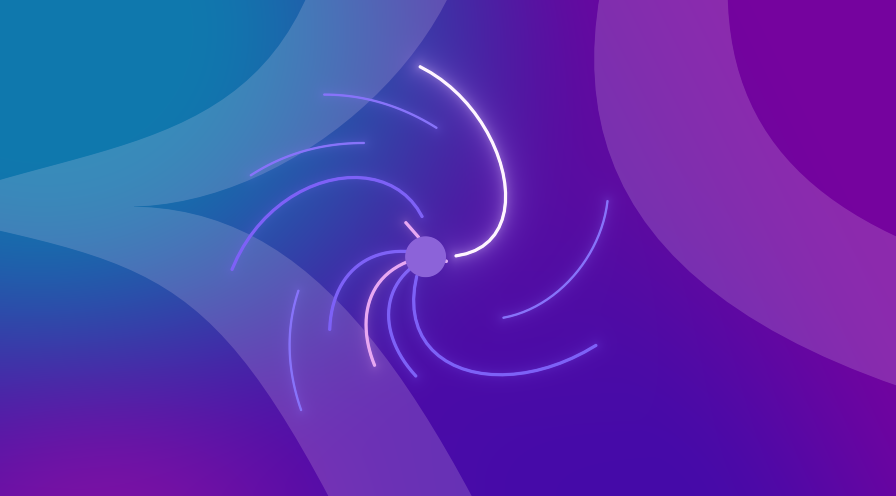
A Shadertoy shader for this background:

```glsl
// Glowing curved strokes swirl round a lilac disc, over two pale translucent
// ribbons on a blue-to-violet gradient. Strokes and ribbon edges are cubic
// Bezier curves; ribbons are filled by counting edge crossings of a ray.

vec2 bezier(vec2 a, vec2 b, vec2 c, vec2 d, float t) {
    float u = 1.0 - t;
    return u * u * u * a + 3.0 * u * u * t * b + 3.0 * u * t * t * c + t * t * t * d;
}

// x: distance to the curve, y: -1 if a ray towards +x crosses it an odd number of times
vec2 trace(vec2 p, vec2 a, vec2 b, vec2 c, vec2 d) {
    vec2 result = vec2(1e3, 1.0);
    vec2 from = a;
    for (int i = 1; i <= 24; i++) {
        vec2 to = bezier(a, b, c, d, float(i) / 24.0);
        vec2 edge = to - from, rel = p - from;
        float along = clamp(dot(rel, edge) / max(dot(edge, edge), 1e-6), 0.0, 1.0);
        result.x = min(result.x, length(rel - edge * along));
        if ((from.y > p.y) != (to.y > p.y) && rel.x < rel.y * edge.x / edge.y)
            result.y = -result.y;
        from = to;
    }
    return result;
}

vec2 join(vec2 u, vec2 v) {
    return vec2(min(u.x, v.x), u.y * v.y);
}

float cover(float dist, float px) {
    return smoothstep(0.6 * px, -0.6 * px, dist);
}

// Signed distance to the forked ribbon on the left
float forkRibbon(vec2 p) {
    vec2 cusp = vec2(15.0, 32.3);
    vec2 r = trace(p, vec2(-1.3, 34.9), vec2(14.3, 39.5), vec2(28.6, 40.9), vec2(34.9, 57.3));
    r = join(r, trace(p, vec2(50.8, 57.3), vec2(44.9, 43.7), vec2(29.3, 32.7), cusp));
    r = join(r, trace(p, cusp, vec2(30.6, 32.0), vec2(41.7, 21.0), vec2(53.6, -1.8)));
    r = join(r, trace(p, vec2(37.6, -1.8), vec2(24.7, 22.9), vec2(18.2, 25.5), vec2(-1.3, 29.9)));
    return r.x * r.y;
}

// Signed distance to the sweeping ribbon on the right, closed beyond the canvas
float sweepRibbon(vec2 p) {
    vec2 low = vec2(102.2, 11.6), high = vec2(102.2, 28.0);
    vec2 r = trace(p, vec2(67.2, 57.3), vec2(63.2, 37.2), vec2(72.3, 21.4), low);
    r = join(r, trace(p, low, low, high, high));
    r = join(r, trace(p, high, vec2(87.9, 34.0), vec2(81.0, 43.1), vec2(81.2, 57.3)));
    return r.x * r.y;
}

vec3 background(vec2 p) {
    vec3 col = mix(vec3(0.27, 0.04, 0.66), vec3(0.34, 0.05, 0.63), smoothstep(0.0, 40.0, p.y));
    col = mix(col, vec3(0.46, 0.01, 0.62), smoothstep(55.0, 95.0, p.x + 0.5 * (p.y - 40.0)));
    float blue = 1.0 - smoothstep(15.0, 63.0, length((p - vec2(5.0, 52.0)) * vec2(1.0, 1.1)));
    col = mix(col, vec3(0.06, 0.47, 0.68), blue);
    vec2 corner = (p - vec2(12.0, -3.0)) / vec2(24.0, 15.0);
    return mix(col, vec3(0.50, 0.07, 0.64), 0.9 * exp(-dot(corner, corner)));
}

// Soft halo with a crisp core
void stroke(inout vec3 col, float dist, float halfWidth, vec3 ink, float px) {
    col = mix(col, ink, 0.22 * exp(-1.6 * dist));
    col = mix(col, ink, cover(dist - halfWidth, px));
}

void mainImage(out vec4 fragColor, in vec2 fragCoord) {
    // The canvas is 100 units wide
    float px = 100.0 / iResolution.x;
    vec2 p = fragCoord * px;
    vec3 col = background(p);

    // Translucent ribbons
    float ribbon = max(cover(forkRibbon(p), px), cover(sweepRibbon(p), px));
    col = mix(col, vec3(1.0, 0.92, 0.97), 0.17 * ribbon);

    // Outer lavender strokes
    vec3 lavender = vec3(0.53, 0.45, 0.98);
    float outer = trace(p, vec2(36.2, 44.8), vec2(40.5, 44.8), vec2(44.7, 43.6), vec2(48.7, 41.1)).x;
    outer = min(outer, trace(p, vec2(28.0, 35.8), vec2(31.7, 38.2), vec2(35.9, 39.4), vec2(40.6, 39.4)).x);
    outer = min(outer, trace(p, vec2(56.2, 19.9), vec2(62.2, 21.0), vec2(67.1, 26.8), vec2(67.8, 32.9)).x);
    outer = min(outer, trace(p, vec2(33.3, 22.9), vec2(31.9, 18.7), vec2(32.0, 14.2), vec2(33.6, 9.6)).x);
    stroke(col, outer, 0.13, lavender, px);

    // Inner violet strokes
    float inner = trace(p, vec2(25.9, 25.3), vec2(30.3, 36.2), vec2(43.2, 38.8), vec2(47.1, 31.2)).x;
    inner = min(inner, trace(p, vec2(36.8, 18.6), vec2(37.0, 24.2), vec2(40.4, 27.5), vec2(45.3, 27.3)).x);
    inner = min(inner, trace(p, vec2(46.4, 13.4), vec2(42.7, 17.4), vec2(42.3, 22.3), vec2(45.7, 25.3)).x);
    inner = min(inner, trace(p, vec2(46.5, 24.5), vec2(44.0, 13.8), vec2(56.0, 10.3), vec2(66.5, 16.8)).x);
    stroke(col, inner, 0.18, vec3(0.49, 0.38, 0.97), px);

    // Pink stroke, its tip above the disc, and a small glint
    float pink = trace(p, vec2(41.8, 14.6), vec2(40.0, 19.0), vec2(40.5, 24.2), vec2(45.6, 26.2)).x;
    vec2 tip = vec2(45.3, 30.5), root = vec2(46.7, 28.9);
    pink = min(pink, trace(p, tip, tip, root, root).x);
    stroke(col, pink, 0.18, vec3(0.91, 0.66, 0.95), px);
    col = mix(col, vec3(0.9, 0.7, 0.95), cover(length(p - vec2(49.8, 26.2)) - 0.2, px));

    // Bright white stroke
    float white = trace(p, vec2(46.9, 47.9), vec2(56.6, 43.1), vec2(60.5, 28.1), vec2(50.9, 26.8)).x;
    col = mix(col, vec3(0.62, 0.42, 0.95), 0.3 * exp(-0.7 * white));
    stroke(col, white, 0.18, vec3(1.0, 0.96, 1.0), px);

    // Hub
    col = mix(col, vec3(0.55, 0.39, 0.85), cover(length(p - vec2(47.5, 26.7)) - 2.28, px));
    fragColor = vec4(col, 1.0);
}
```
